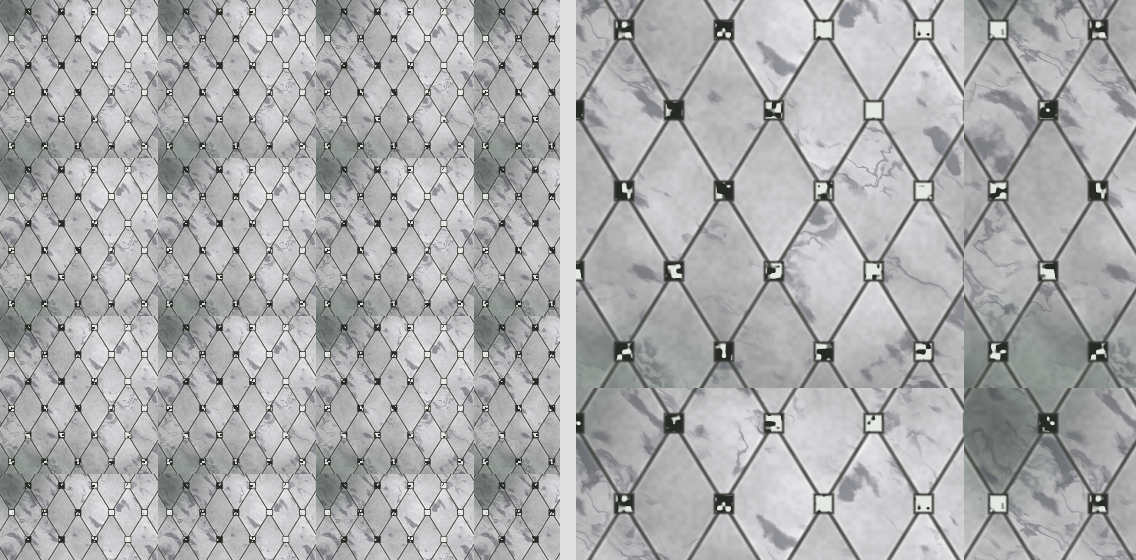
Left, the full canvas; right, a detail of the centre.
Write a three.js fragment shader that draws this pattern.

```glsl
// Marble rhombus mosaic with small mirrored squares at the corners, in repeating square panels.
varying vec2 vUv;

#define PANELS 3.545                    // panels across and down the canvas
#define PITCH vec2(0.2107, 0.1698)      // jewel spacing and row spacing, in panels
#define ORIGIN vec2(0.0725, 0.2446)     // one jewel centre, from the panel's top left
#define JOINT 0.0036                    // half width of the joints
#define JEWEL 0.0215                    // half width of the jewels
#define SOFT 0.0034                     // edge smoothing
#define JOINT_COLOR vec3(0.27, 0.28, 0.26)
#define FRAME_COLOR vec3(0.20, 0.21, 0.19)
#define VEIN_COLOR vec3(0.40, 0.41, 0.44)
#define SHADE_TINT vec3(0.95, 1.0, 0.97)

float hash(vec2 p) {
  vec3 q = fract(vec3(p.xyx) * 0.1031);
  q += dot(q, q.yzx + 33.33);
  return fract((q.x + q.y) * q.z);
}

float noise(vec2 p) {
  vec2 i = floor(p), f = fract(p);
  f = f * f * (3.0 - 2.0 * f);
  return mix(mix(hash(i), hash(i + vec2(1.0, 0.0)), f.x),
             mix(hash(i + vec2(0.0, 1.0)), hash(i + vec2(1.0, 1.0)), f.x), f.y);
}

float fbm(vec2 p) {
  float sum = 0.0, amp = 0.5;
  for (int i = 0; i < 5; i++) {
    sum += amp * noise(p);
    p = mat2(1.6, 1.2, -1.2, 1.6) * p + 7.3;
    amp *= 0.5;
  }
  return sum / 0.97;
}

// Uneven light over one panel: dim at the left, the top left corner and the foot
float panelLight(vec2 p) {
  float light = mix(0.685, 0.80, smoothstep(0.05, 0.72, p.x));
  vec2 corner = (p - vec2(0.04, 0.06)) / vec2(0.17, 0.16);
  light -= 0.20 * exp(-dot(corner, corner));
  light -= mix(0.19, 0.10, p.x) * smoothstep(0.76, 1.0, p.y + 0.12 * (fbm(p * 9.0) - 0.5));
  return light - 0.04 * smoothstep(0.10, 0.0, p.y);
}

// Each tile is cut from its own piece of stone
vec3 marble(vec2 p, vec2 tile) {
  float cut = hash(tile + 40.0);
  vec2 q = p + 13.0 * vec2(cut, hash(tile + 71.0));
  q = mat2(0.8, -0.6, 0.6, 0.8) * q * vec2(1.0, 1.15);
  vec2 warp = vec2(fbm(q * 8.0), fbm(q * 8.0 + 19.0)) - 0.5;

  float light = panelLight(p);
  float tone = light + 0.07 * (cut - 0.5);
  tone += 0.26 * (fbm(q * 7.0 + warp) - 0.5) + 0.05 * (noise(p * 95.0) - 0.5);

  float ridge = 1.0 - abs(2.0 * fbm(q * vec2(9.0, 15.0) + 2.5 * warp) - 1.0);
  float patchy = smoothstep(0.42, 0.68, fbm(q * 6.0 + 31.0));
  float vein = 0.55 * smoothstep(0.87, 1.0, ridge) * patchy;
  vein += 0.65 * smoothstep(0.64, 0.77, fbm(q * vec2(11.0, 17.0) + warp + 53.0));

  vec3 stone = tone * mix(SHADE_TINT, vec3(1.0, 0.995, 1.005), smoothstep(0.52, 0.70, light));
  return mix(stone, VEIN_COLOR * (0.35 + 0.85 * light), min(vein, 0.75));
}

// Broken reflections, brightest toward the panel's right and far left
vec3 mirror(vec2 local, vec2 centre, vec2 id) {
  float shine = max(smoothstep(0.42, 0.85, centre.x), 0.75 * step(centre.x, 0.1));
  shine *= 1.0 - 0.55 * step(0.86, centre.y);
  float facets = noise(local * 2.2 + id * 9.0 + 60.0);
  float threshold = mix(0.64, 0.16, shine) + 0.16 * (hash(id + 90.0) - 0.5);
  float glint = smoothstep(threshold - 0.13, threshold + 0.13, facets);
  return mix(vec3(0.15, 0.16, 0.15), vec3(0.90, 0.91, 0.89), glint);
}

void main() {
  // Panel coordinates, measured from the top left
  vec2 p = fract(vec2(vUv.x, 1.0 - vUv.y) * PANELS);

  // Skewed lattice: whole numbers of either axis lie on the joints
  vec2 g = (p - ORIGIN) / PITCH;
  vec2 skew = vec2(g.x + 0.5 * g.y, g.x - 0.5 * g.y);
  vec2 id = floor(skew + 0.5);
  vec2 gap = abs(skew - id) / length(vec2(1.0, 0.5) / PITCH);
  float joint = min(gap.x, gap.y);

  // Stone with a pale worn rim beside the dark joint
  vec3 color = marble(p, floor(skew));
  color += 0.05 * smoothstep(0.013, 0.007, joint);
  float wear = 0.82 + 0.18 * noise(p * 38.0);
  color = mix(color, JOINT_COLOR, wear * smoothstep(JOINT + SOFT, JOINT - SOFT, joint));

  // Framed jewel on each crossing
  vec2 centre = ORIGIN + PITCH * vec2(0.5 * (id.x + id.y), id.x - id.y);
  vec2 local = p - centre;
  float box = max(abs(local.x), abs(local.y)) - JEWEL;
  vec3 jewel = mix(FRAME_COLOR, mirror(local / JEWEL, centre, id),
                   smoothstep(-0.001, -0.001 - 2.0 * SOFT, box));
  color = mix(color, jewel, smoothstep(SOFT, -SOFT, box));

  gl_FragColor = vec4(clamp(color, 0.0, 1.0), 1.0);
}
```
